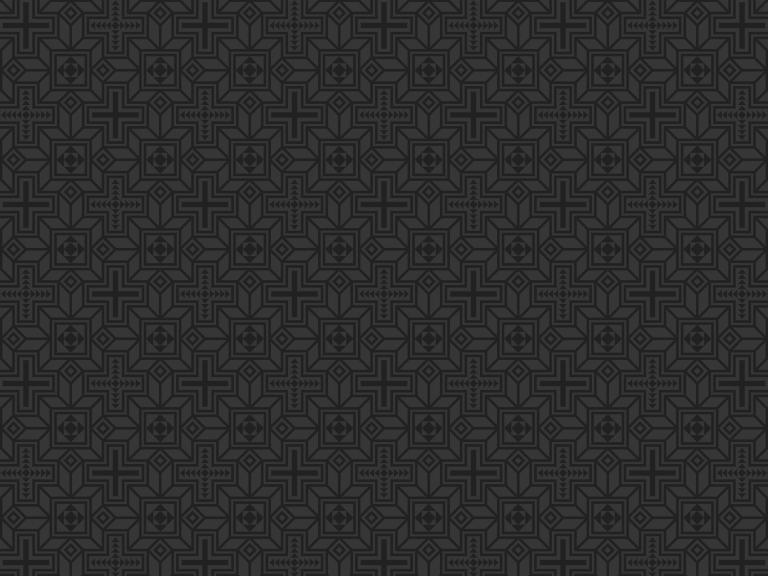
Reproduce this pattern procedurally as a WebGL 2 fragment shader.

```glsl
#version 300 es
precision highp float;

uniform vec2 u_resolution;
out vec4 fragColor;

const vec3 LIGHT = vec3(0.212);
const vec3 DARK = vec3(0.128);
const float CELLS_DOWN = 6.435;           // cells over the canvas height
const vec2 SHIFT = vec2(0.0, 0.067);      // lattice offset in cells
const float HALF_LINE = 0.0145;
const float ARM = 0.139;                  // half width of a cross arm
const float REACH = 0.5 - ARM;            // half length of a cross
const float CORNER = 2.0 * ARM;           // square corner, seen from a cross
const float CROSS_INSET = 0.053;
const vec2 CORE = vec2(0.26, 0.03);
const float ARROW_START = 0.048;
const float ARROW_PITCH = 0.058;
const float ARROW_COUNT = 4.0;
const float ARROW_HALF = 0.05;
const float INNER_SQUARE = 0.17;
const float GEM = 0.158;
const float GEM_CORE = 0.077;
const float STUD = 0.058;

float segment(vec2 p, vec2 a, vec2 b) {
    vec2 ab = b - a;
    return length(p - a - ab * clamp(dot(p - a, ab) / dot(ab, ab), 0.0, 1.0));
}

float diamond(vec2 p, float radius) {
    return (abs(p.x) + abs(p.y) - radius) * 0.7071;
}

float box(vec2 p, float halfSize) {
    return max(abs(p.x), abs(p.y)) - halfSize;
}

// Outlines of cross, prisms, star points and square, in one folded octant
float framework(vec2 a) {
    float d = segment(a, vec2(REACH, 0.0), vec2(REACH, ARM));
    d = min(d, segment(a, vec2(ARM), vec2(REACH, ARM)));
    d = min(d, segment(a, vec2(REACH, ARM), vec2(0.5, CORNER)));
    d = min(d, segment(a, vec2(CORNER), vec2(0.5, CORNER)));
    d = min(d, segment(a, vec2(ARM), vec2(CORNER)));
    return d - HALF_LINE;
}

// Inner edges of a prism whose studded face points to -x
float prism(vec2 p) {
    p.y = abs(p.y);
    float d = segment(p, vec2(-ARM, ARM), vec2(0.0));
    d = min(d, segment(p, vec2(0.0), vec2(CORNER, 0.0)));
    d = min(d, abs(diamond(p + vec2(ARM, 0.0), STUD)));
    return d - HALF_LINE;
}

// Row of outward triangles along each arm, with a diamond in the middle
float arrows(vec2 a) {
    float along = a.x - ARROW_START;
    float k = fract(along / ARROW_PITCH) * ARROW_PITCH;
    float slope = ARROW_HALF * (1.0 - k / ARROW_PITCH);
    float d = max((a.y - slope) * 0.75, 0.005 - k);
    d = max(d, max(-along, along - ARROW_PITCH * ARROW_COUNT));
    return min(d, diamond(a, 0.046));
}

// Framed diamond with notched corners around its core
float squareMotif(vec2 p) {
    float frame = abs(box(p, INNER_SQUARE)) - HALF_LINE;
    float notch = max(box(p, GEM_CORE), -diamond(p, GEM_CORE));
    return min(frame, max(diamond(p, GEM), -notch));
}

void main() {
    vec2 p = (gl_FragCoord.xy - 0.5 * u_resolution) / u_resolution.y;
    p = p * CELLS_DOWN + SHIFT;
    float pixel = CELLS_DOWN / u_resolution.y;

    // Fold around the nearest cross
    vec2 id = floor(p + 0.5);
    vec2 local = p - id;
    vec2 a = abs(local);
    a = a.x < a.y ? a.yx : a;
    vec2 offset = fract(p) - 0.5;

    float d = framework(a);
    float inset = max(a.x - REACH, a.y - ARM) + CROSS_INSET;
    d = min(d, abs(inset) - HALF_LINE);

    // Solid and arrowed crosses alternate
    bool solid = mod(id.x + id.y, 2.0) > 0.5;
    d = min(d, solid ? max(a.x - CORE.x, a.y - CORE.y) : arrows(a));

    // Prisms lying between and standing beside the squares
    d = min(d, prism(vec2(local.x, offset.y)));
    d = min(d, prism(vec2(-local.y, offset.x)));
    d = min(d, squareMotif(offset));

    float ink = 1.0 - smoothstep(-0.7 * pixel, 0.7 * pixel, d);
    fragColor = vec4(mix(LIGHT, DARK, ink), 1.0);
}
```
